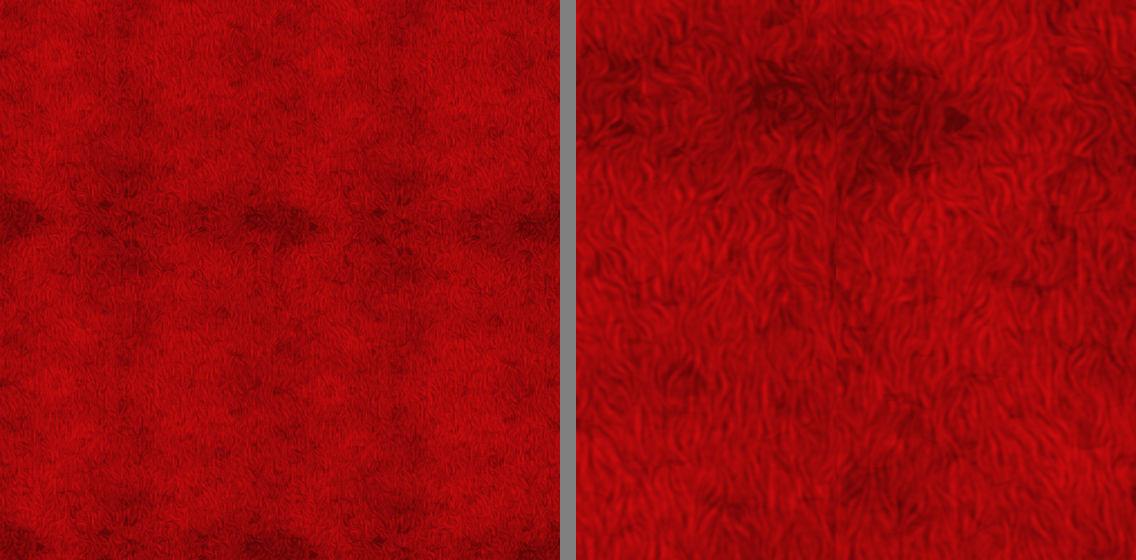
Left, the full canvas; right, a detail of the centre.
Give the GLSL for this texture, as a WebGL 2 fragment shader.

```glsl
#version 300 es
precision highp float;
// Red plush fur: short tousled strands in repeated tiles, shaded about dark horizontal creases.

uniform vec2 u_resolution;
out vec4 fragColor;

const float TAU = 6.2831853;
const vec2 TILE = vec2(0.488, 0.586);  // full repeat, both mirrored halves included
const float CREASE_Y = 0.023;          // height of the lowest crease
const vec3 SHADOW_RED = vec3(0.37, 0.018, 0.022);
const vec3 BRIGHT_RED = vec3(0.755, 0.042, 0.052);

float hash(ivec2 cell) {
  uint h = uint(cell.x) * 1597334677u ^ uint(cell.y) * 3812015801u;
  h = (h ^ (h >> 16)) * 2146121005u;
  h = (h ^ (h >> 15)) * 2221713035u;
  return float((h ^ (h >> 16)) >> 8) / 16777216.0;
}

// Dot product of a random unit gradient with the offset from its corner
float cornerSlope(vec2 cell, vec2 offset) {
  float angle = TAU * hash(ivec2(cell));
  return dot(vec2(cos(angle), sin(angle)), offset);
}

float gradientNoise(vec2 p) {
  vec2 cell = floor(p), f = p - cell;
  vec2 w = f * f * f * (f * (f * 6.0 - 15.0) + 10.0);
  vec2 e = vec2(1.0, 0.0);
  float low = mix(cornerSlope(cell, f), cornerSlope(cell + e, f - e), w.x);
  float high = mix(cornerSlope(cell + e.yx, f - e.yx), cornerSlope(cell + 1.0, f - 1.0), w.x);
  return mix(low, high, w.y);
}

float fractalNoise(vec2 p, int octaves) {
  float sum = 0.0, amplitude = 1.0;
  for (int i = 0; i < octaves; i++) {
    sum += amplitude * gradientNoise(p);
    p = p * 2.03 + vec2(17.3, 41.7);
    amplitude *= 0.65;
  }
  return sum;
}

// Soft bump of height one around a centre
float bump(float x, float centre, float width) {
  float t = (x - centre) / width;
  return exp(-t * t);
}

// Lean of the pile: nearly upright, more tousled close to a crease
vec2 pileDirection(vec2 p, float tousle) {
  float lean = tousle * (1.2 * gradientNoise(p * 13.0) + 2.6 * gradientNoise(p * 52.0 + 9.0)) - 0.12;
  return vec2(sin(lean), cos(lean));
}

// Fine noise smeared along the pile to form short curved strands
float strands(vec2 p, float tousle, float density, float strandLength) {
  const int STEPS = 4;
  float stepLength = 0.5 * strandLength / float(STEPS);
  float sum = gradientNoise(p * density);
  for (int side = -1; side <= 1; side += 2) {
    vec2 q = p;
    for (int i = 0; i < STEPS; i++) {
      q += float(side) * stepLength * pileDirection(q, tousle);
      sum += gradientNoise(q * density);
    }
  }
  return sum / float(2 * STEPS + 1);
}

// Tile coordinates: x along the tile, y as signed height from the nearest crease
vec2 tileCoords(vec2 p) {
  float column = mod(floor(p.x / TILE.x), 2.0);
  float height = p.y - CREASE_Y + 0.014 * column;
  float halfTile = 0.5 * TILE.y;
  return vec2(mod(p.x, TILE.x), mod(height + halfTile, TILE.y) - halfTile);
}

// Broad light and dark areas of the cloth; q.y is the distance from a crease
float clothShade(vec2 q) {
  float u = q.x / TILE.x;
  float bands = 0.07 * cos(2.0 * TAU * (u - 0.2));
  float patches = 0.21 * fractalNoise(q * vec2(10.0, 15.0) + 3.0, 4);
  float wander = 0.03 * gradientNoise(q * vec2(12.0, 4.0) + 31.0);
  float crease = bump(q.y + wander, 0.0, 0.03);
  float corner = bump(abs(u - 0.5), 0.5, 0.14);
  float clump = bump(u, 0.4, 0.18) * bump(q.y, 0.085, 0.04);
  float dusk = bump(q.y, 0.0, 0.11);
  return bands + patches - crease * (0.15 + 0.17 * corner) - 0.15 * clump - 0.05 * dusk;
}

// Ragged dark gaps where the pile parts, wider than tall
float partings(vec2 q, float tousle) {
  vec2 ragged = q + 0.012 * vec2(gradientNoise(q * 60.0), gradientNoise(q * 60.0 + 23.0));
  float gap = fractalNoise(ragged * vec2(34.0, 56.0) + 57.0, 3);
  return smoothstep(0.05, 0.7, gap) * (0.1 + 0.27 * tousle);
}

void main() {
  vec2 p = gl_FragCoord.xy / u_resolution;
  vec2 tile = tileCoords(p);
  vec2 folded = vec2(tile.x, abs(tile.y));
  float tousle = 0.5 + 0.55 * exp(-folded.y / 0.09);

  // Strands run unbroken over the crease, while the shading is mirrored about it
  float fur = strands(tile + 1.0, tousle, 250.0, 0.0085);
  float tufts = strands(tile + 5.0, tousle, 120.0, 0.012);
  float unevenness = 0.08 * gradientNoise(p * 3.0 + 11.0);  // differs from tile to tile

  float tone = 0.71 + clothShade(folded) + unevenness - partings(folded, tousle);
  tone += (0.85 + 0.3 * tousle) * fur + 0.25 * tufts;
  fragColor = vec4(mix(SHADOW_RED, BRIGHT_RED, clamp(tone, 0.0, 1.05)), 1.0);
}
```
